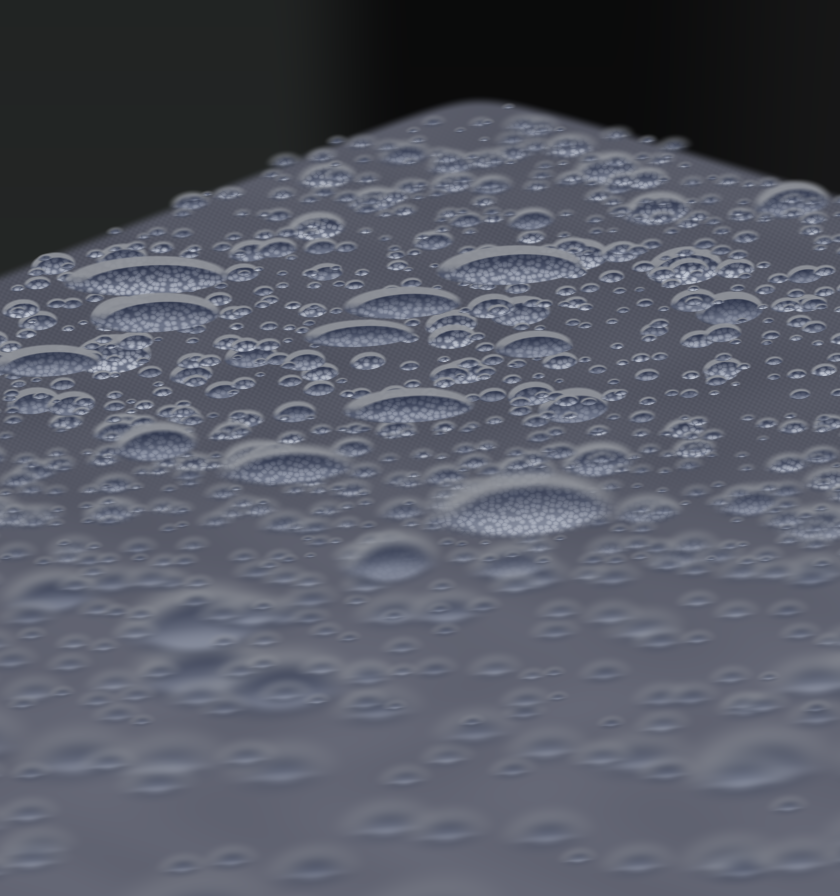
Write a Shadertoy shader that draws this texture.

```glsl
// Rain beads on a peaked grey-blue fabric, with shallow focus and a dark backdrop.

const vec2  PEAK        = vec2(0.535, 0.887);
const float LEFT_SLOPE  = 0.40;
const float RIGHT_SLOPE = 0.30;
const float FOCUS_NEAR  = 0.55;
const float FOCUS_FAR   = 0.70;
const float EDGE        = 0.0013;
const float LEAN        = 0.14;
const int   LAYERS      = 4;
const int   LARGE_COUNT = 12;
const vec3  FABRIC      = vec3(0.325, 0.335, 0.385);
const vec3  FABRIC_NEAR = vec3(0.385, 0.395, 0.450);
const vec3  DEEP        = vec3(0.17, 0.20, 0.29);
const vec3  WATER       = vec3(0.43, 0.46, 0.54);
const vec3  GLINT       = vec3(0.80, 0.82, 0.86);
const vec3  RIM         = vec3(0.60, 0.61, 0.63);
const vec3  BACK_LEFT   = vec3(0.145, 0.155, 0.152);
const vec3  BACK_DARK   = vec3(0.045, 0.046, 0.048);

// Large beads: centre xy, radii zw.
const vec4 LARGE[LARGE_COUNT] = vec4[](
    vec4(0.163, 0.688, 0.091, 0.026), vec4(0.173, 0.647, 0.072, 0.026),
    vec4(0.569, 0.700, 0.081, 0.026), vec4(0.449, 0.659, 0.065, 0.021),
    vec4(0.401, 0.625, 0.061, 0.018), vec4(0.595, 0.613, 0.043, 0.018),
    vec4(0.456, 0.544, 0.072, 0.023), vec4(0.583, 0.430, 0.098, 0.043),
    vec4(0.052, 0.594, 0.059, 0.021), vec4(0.436, 0.372, 0.049, 0.034),
    vec4(0.173, 0.503, 0.046, 0.026), vec4(0.319, 0.477, 0.072, 0.026));

vec2 hash2(vec2 p) {
    vec3 a = fract(p.xyx * vec3(0.1031, 0.1030, 0.0973));
    a += dot(a, a.yzx + 33.33);
    return fract((a.xx + a.yz) * a.zy);
}

// Distance to the nearest jittered cell point.
float cellular(vec2 p) {
    vec2 id = floor(p);
    float nearest = 2.0;
    for (int y = -1; y <= 1; y++)
    for (int x = -1; x <= 1; x++) {
        vec2 cell = id + vec2(x, y);
        nearest = min(nearest, length(cell + hash2(cell + 50.0) - p));
    }
    return nearest;
}

float ridge(float x) {
    float d = x - PEAK.x;
    return PEAK.y - (sqrt(d * d + 0.002) - 0.045) * (d < 0.0 ? LEFT_SLOPE : RIGHT_SLOPE);
}

float defocus(float y) {
    return 0.055 * max(FOCUS_NEAR - y, 0.0) + 0.04 * max(y - FOCUS_FAR, 0.0);
}

// One bead: pale upper arch, dark blue hollow, speckled light near its base.
void bead(inout vec3 col, vec2 p, vec2 centre, vec2 radius, float sparkle, float grain) {
    vec2 q = (p - centre) / radius;
    if (dot(q, q) > 9.0) return;
    float blur = defocus(centre.y);
    float soft = min((blur + EDGE) / radius.y, 0.9);
    q.y -= LEAN * q.x;
    q.y *= q.y < 0.0 ? 1.45 : 1.0;
    float cover = 1.0 - smoothstep(-soft, soft, length(q) - 1.0);
    float hollow = length((q - vec2(0.08, -0.22)) / vec2(0.87, 0.82)) - 1.0;
    float arch = smoothstep(-soft, soft, hollow) * smoothstep(-0.2 - soft, 0.35, q.y);
    float low = 1.0 - smoothstep(-0.6, 0.65, q.y + 0.25 * q.x * q.x);
    float speck = mix(1.0 - smoothstep(0.15, 0.75, grain), 0.45, smoothstep(0.0, 0.012, blur));
    vec3 body = mix(DEEP, WATER, low);
    body = mix(body, GLINT, sparkle * (0.25 + 0.75 * low) * speck);
    body = mix(body, DEEP * 0.8, 0.6 * smoothstep(-0.1 - soft, 0.1, hollow) * (1.0 - smoothstep(-0.7, -0.2, q.y)));
    body = mix(body, RIM, 0.9 * arch);
    col = mix(col, body, cover * mix(0.95, 0.72, smoothstep(0.0, 0.022, blur)));
}

vec3 backdrop(vec2 p) {
    vec3 c = mix(BACK_LEFT, BACK_DARK, smoothstep(0.30, 0.46, p.x));
    return c * (1.1 - 0.2 * p.y) + 0.045 * smoothstep(0.68, 0.95, p.x);
}

vec3 fabric(vec2 p) {
    vec3 c = mix(FABRIC_NEAR, FABRIC, smoothstep(0.2, 0.58, p.y));
    c += 0.02 * smoothstep(0.68, 0.85, p.y);
    c += 0.012 * sin(p.x * 19.0 + 3.0 * sin(p.y * 17.0)) * sin(p.y * 31.0 + p.x * 7.0);
    float sharp = 1.0 - smoothstep(0.0, 0.008, defocus(p.y));
    float weave = sin(p.x * 900.0 + p.y * 350.0) * sin(p.y * 1000.0 - p.x * 250.0);
    return c + 0.016 * weave * sharp;
}

void mainImage(out vec4 fragColor, in vec2 fragCoord) {
    vec2 p = fragCoord / iResolution.y;
    float edge = 0.0075;
    float onFabric = 1.0 - smoothstep(-edge, edge, p.y - ridge(p.x));
    vec3 col = mix(backdrop(p), fabric(p), onFabric);
    float grain = cellular(p * vec2(150.0, 190.0));

    // Scattered beads, from broad near ones to fine ones in focus.
    for (int i = 0; i < LAYERS; i++) {
        float layer = float(i);
        vec2 size = 0.13 * pow(0.6, layer) * vec2(1.0, 0.72);
        vec2 id = floor(p / size);
        for (int y = -1; y <= 1; y++)
        for (int x = -1; x <= 1; x++) {
            vec2 cell = id + vec2(x, y);
            vec2 jitter = hash2(cell + 17.0 * layer + 100.0);
            vec2 trait = hash2(cell + 31.0 * layer + 211.0);
            vec2 centre = (cell + 0.2 + 0.6 * jitter) * size;
            float top = i == 0 ? 0.36 : ridge(centre.x) + 0.004;
            if (centre.y < 0.17 * layer - 0.15 || centre.y > top || trait.x < 0.3) continue;
            vec2 radius = size * (0.14 + 0.3 * trait.y * trait.y + 0.08 * jitter.x);
            bead(col, p, centre, radius * vec2(1.15, 0.95), 0.25 + 0.7 * fract(trait.x * 7.0), grain);
        }
    }

    for (int i = 0; i < LARGE_COUNT; i++) {
        vec4 b = LARGE[i];
        float sparkle = 0.35 + 0.65 * smoothstep(0.0008, 0.004, b.z * b.w);
        bead(col, p, b.xy, b.zw, sparkle, grain);
    }
    fragColor = vec4(clamp(col, 0.0, 1.0), 1.0);
}
```
